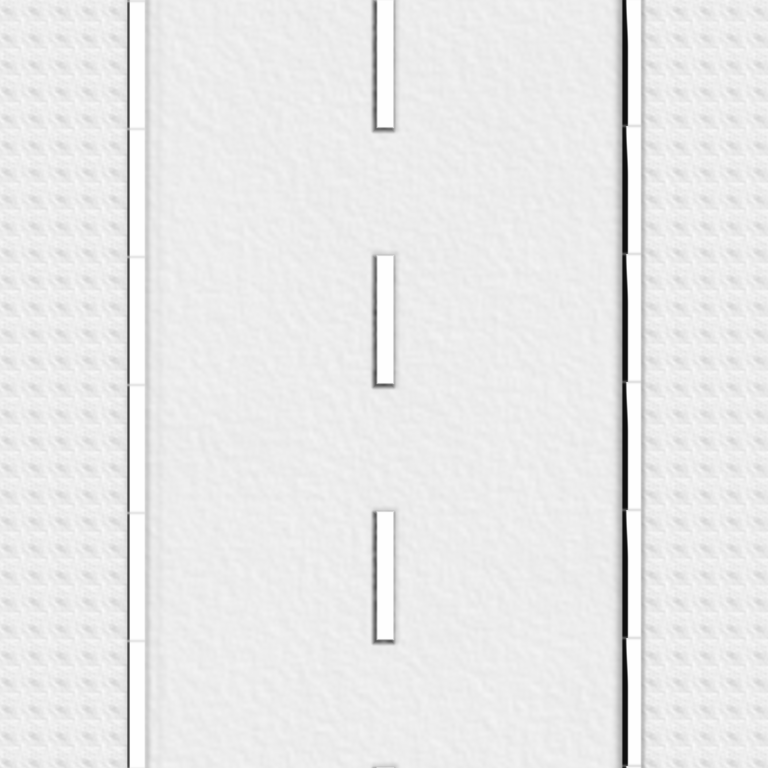
This texture map is drawn by a WebGL 2 fragment shader. Its source:

```glsl
#version 300 es
precision highp float;
// Embossed pale road: raised edge lines, centre dashes and tiled rough verges.
uniform vec2 u_resolution;
out vec4 outColor;

const float GROUND = 0.928;
const float PAINT = 0.995;
const float INK = 0.04;
const float DASH_COUNT = 3.0;
const float DASH_PHASE = 0.25;                // centre of the first dash
const vec2 DASH_HALF = vec2(0.0125, 0.0845);
const float DASH_X = 0.5015;
const float SEGMENT_COUNT = 6.0;              // pieces in each edge line
const vec2 LEFT_LINE = vec2(0.1680, 0.1885);
const vec2 RIGHT_LINE = vec2(0.8175, 0.8345);
const float VERGE_TILES = 28.6;
const float VERGE_CELLS = 6.0;                // noise cells in one verge tile
const float ROAD_CELLS = 100.0;
const float ROAD_RELIEF = 0.042;
const float VERGE_RELIEF = 0.065;

float hash(vec2 p) {
  vec3 q = fract(vec3(p.xyx) * 0.1031);
  q += dot(q, q.yzx + 33.33);
  return fract((q.x + q.y) * q.z);
}

// Value noise whose lattice wraps after "wrap" cells
float noise(vec2 p, float wrap) {
  vec2 i = floor(p), f = fract(p);
  f = f * f * (3.0 - 2.0 * f);
  vec2 a = mod(i, wrap), b = mod(i + 1.0, wrap);
  return mix(mix(hash(a), hash(vec2(b.x, a.y)), f.x),
             mix(hash(vec2(a.x, b.y)), hash(b), f.x), f.y);
}

float relief(vec2 p, float wrap) {
  return 0.65 * noise(p, wrap) + 0.35 * noise(p * 2.0 + 7.0, wrap * 2.0);
}

// Slope of the relief, lit from the upper right
float emboss(vec2 p, float wrap) {
  return relief(p, wrap) - relief(p + 0.45, wrap);
}

float band(float x, float a, float b, float soft) {
  return smoothstep(a - soft, a + soft, x) - smoothstep(b - soft, b + soft, x);
}

float glow(float x, float width) {
  return exp(-x * x / (width * width));
}

float boxDistance(vec2 p, vec2 halfSize) {
  vec2 d = abs(p) - halfSize;
  return length(max(d, 0.0)) + min(max(d.x, d.y), 0.0);
}

float roadSurface(vec2 p) {
  float broad = noise(p * 12.0, 12.0) - 0.5;
  return GROUND + ROAD_RELIEF * emboss(p * ROAD_CELLS, ROAD_CELLS) + 0.006 * broad;
}

float vergeSurface(vec2 p) {
  vec2 tile = p * VERGE_TILES;
  vec2 spot = fract(tile - vec2(0.30, 0.17) + 0.5) - 0.5;
  vec2 slanted = vec2(spot.x - spot.y, spot.x + spot.y);
  float smudge = exp(-dot(slanted * vec2(2.6, 5.0), slanted * vec2(2.6, 5.0)));
  float grain = emboss(p * 150.0, 150.0);
  return GROUND + 0.004 + VERGE_RELIEF * emboss(tile * VERGE_CELLS, VERGE_CELLS)
       + 0.02 * grain - 0.075 * smudge;
}

void main() {
  vec2 p = gl_FragCoord.xy / u_resolution;
  float soft = max(0.0012, 0.75 / min(u_resolution.x, u_resolution.y));

  // Ground: smooth road between the rough verges
  float road = band(p.x, LEFT_LINE.x, RIGHT_LINE.y, 0.002);
  float shade = mix(vergeSurface(p), roadSurface(p), road);

  // Joints between edge-line pieces
  float leftJoint = fract(p.y * SEGMENT_COUNT + 0.008 + 0.5) - 0.5;
  float rightPiece = fract(p.y * SEGMENT_COUNT - 0.016);
  float rightJoint = min(rightPiece, 1.0 - rightPiece);
  float leftNotch = glow(leftJoint, 0.012);
  float rightNotch = glow(rightJoint, 0.012);

  // Left edge line: thin dark rim, white face, soft inner shade
  float leftStart = LEFT_LINE.x + 0.0012 * leftNotch;
  shade -= 0.10 * glow(p.x - LEFT_LINE.x, 0.006);
  shade -= 0.13 * glow(p.x - LEFT_LINE.y - 0.003, 0.0045);
  shade -= 0.025 * glow(p.x - LEFT_LINE.y - 0.019, 0.005);
  shade = mix(shade, PAINT - 0.10 * leftNotch, band(p.x, leftStart, LEFT_LINE.y, soft * 1.2));
  float leftRim = band(p.x, LEFT_LINE.x - 0.0022, LEFT_LINE.x + 0.0008, soft);
  shade = mix(shade, 0.16, leftRim * (0.85 - 0.5 * leftNotch));

  // Right edge line: heavy dark rim that narrows at the top of each piece
  float taper = 0.0022 * smoothstep(0.6, 1.0, rightPiece);
  float rimEnd = RIGHT_LINE.x - taper;
  shade -= 0.22 * glow(min(p.x - RIGHT_LINE.x + 0.008, 0.0), 0.007) * step(p.x, RIGHT_LINE.x);
  shade -= 0.20 * glow(p.x - RIGHT_LINE.y - 0.002, 0.004);
  shade = mix(shade, PAINT - 0.12 * rightNotch, band(p.x, rimEnd, RIGHT_LINE.y, soft * 1.2));
  float rightRim = band(p.x, RIGHT_LINE.x - 0.0072, rimEnd, soft * 1.3);
  shade = mix(shade, INK, rightRim * (0.97 - 0.35 * rightNotch));

  // Centre dashes: shadow on the left and lower sides, white face on top
  float dashY = (fract((p.y - DASH_PHASE) * DASH_COUNT + 0.5) - 0.5) / DASH_COUNT;
  vec2 q = vec2(p.x - DASH_X, dashY);
  float shadow = 1.0 - smoothstep(-0.003, 0.005, boxDistance(q + vec2(0.0022, 0.0025), DASH_HALF));
  float halo = 1.0 - smoothstep(-0.002, 0.009, boxDistance(q, DASH_HALF));
  float rough = 0.8 + 0.4 * noise(p * 140.0, 140.0);
  shade -= 0.45 * shadow * rough + 0.13 * halo;
  float face = boxDistance(q - vec2(0.0003, 0.0006), DASH_HALF - vec2(0.0015, 0.001));
  shade = mix(shade, PAINT, 1.0 - smoothstep(-soft * 1.5, soft * 1.5, face));

  outColor = vec4(vec3(clamp(shade, 0.0, 1.0)), 1.0);
}
```
